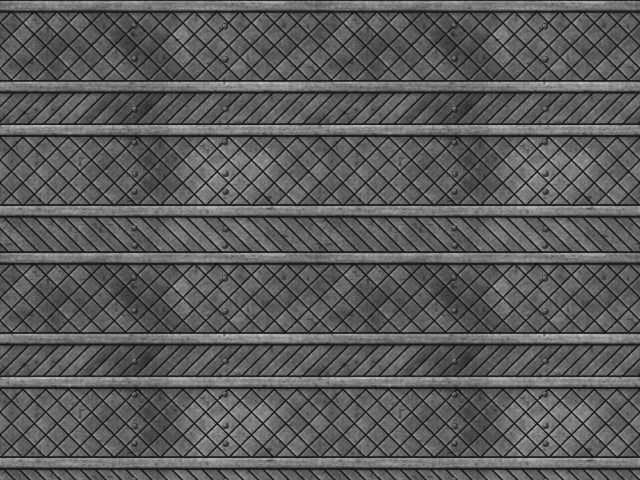
Write a Shadertoy shader that draws this texture.

```glsl
// Worn grey planking: horizontal rails separate panels of diamond lattice and
// slanted slats, with two columns of rivets. One tile is folded by mod, each
// band is shaded from line distances, and wrapping noise adds grain and stains.

const vec2 CANVAS = vec2(768.0, 576.0);  // design units over the whole canvas
const vec2 TILE = vec2(384.0, 302.5);    // size of one repeat
const float RAIL_HEIGHT = 14.0;
const float DIAMOND_PITCH = TILE.x / 14.0;
const float SLAT_PITCH = TILE.x / 21.0;
const float RAIL_TOPS[5] = float[5](0.0, 97.0, 149.0, 246.0, 302.5);
const float RIVET_ROWS[8] = float[8](31.0, 70.0, 131.0, 170.0, 208.0, 230.0, 274.0, 294.0);

float hash(vec2 p) {
    return fract(sin(dot(p, vec2(127.1, 311.7))) * 43758.5453);
}

// Value noise over the tile, wrapping after the given number of cells
float noise(vec2 uv, vec2 cells) {
    vec2 p = uv * cells, i = floor(p), f = fract(p);
    f = f * f * (3.0 - 2.0 * f);
    vec2 a = mod(i, cells), b = mod(i + 1.0, cells);
    return mix(mix(hash(a), hash(vec2(b.x, a.y)), f.x),
               mix(hash(vec2(a.x, b.y)), hash(b), f.x), f.y);
}

// Soft elliptical patch that wraps around the tile
float patchAt(vec2 q, vec2 centre, vec2 size) {
    vec2 d = (mod(q - centre + 0.5 * TILE, TILE) - 0.5 * TILE) / size;
    return exp(-dot(d, d));
}

// Coverage of a line from its distance, smoothed over one pixel
float lineMask(float d, float halfWidth, float pixel) {
    return 1.0 - smoothstep(halfWidth - 0.5 * pixel, halfWidth + 0.5 * pixel, abs(d));
}

// Signed distance to the nearest of a set of 45 degree lines
float diagonalDistance(float t, float pitch) {
    return (fract(t / pitch + 0.5) - 0.5) * pitch * 0.7071;
}

// Dark groove with a lit bevel on one side
float carve(float shade, float d, float halfWidth, float pixel) {
    float bevel = exp(-(d - 2.4) * (d - 2.4) / 1.4);
    return mix(shade + 0.07 * bevel, 0.10, 0.9 * lineMask(d, halfWidth, pixel));
}

float diamonds(vec2 q, float shade, float pixel) {
    float a = q.x + q.y, b = q.x - q.y;
    vec2 id = floor(vec2(a, b) / DIAMOND_PITCH);
    shade += 0.06 * (hash(vec2(mod(id.x + id.y, 28.0), id.x - id.y)) - 0.5);
    shade = carve(shade, diagonalDistance(a, DIAMOND_PITCH), 0.95, pixel);
    return carve(shade, diagonalDistance(b, DIAMOND_PITCH), 0.95, pixel);
}

float slats(vec2 q, float slant, float shade, float pixel) {
    float t = q.x + slant * q.y;
    shade += 0.09 * (hash(vec2(mod(floor(t / SLAT_PITCH), 21.0), slant)) - 0.5);
    return carve(shade, diagonalDistance(t, SLAT_PITCH), 1.05, pixel);
}

// Rail profile: lit upper lip, flat face with streaks, shaded lower edge
float rail(vec2 uv, float depth) {
    float streak = noise(uv, vec2(14.0, 150.0)) - 0.5;
    float stain = noise(uv, vec2(9.0, 20.0)) - 0.5;
    float lip = exp(-(depth - 2.6) * (depth - 2.6) / 2.0);
    float lower = smoothstep(9.5, 13.5, depth);
    return 0.50 + 0.12 * streak + 0.12 * stain + 0.10 * lip - 0.20 * lower;
}

// Domed head with a dark rim, lit from the upper left
float rivet(float shade, vec2 d, float radius, float pixel) {
    float r = length(d);
    float dome = 0.38 - 0.22 * dot(d / radius, vec2(0.6, 0.8));
    shade = mix(shade, 0.13, 0.8 * lineMask(length(d - vec2(0.5, 0.7)), radius + 0.9, pixel));
    return mix(shade, dome, lineMask(r, radius - 0.4, pixel));
}

// Broad stains and worn patches
float lighting(vec2 q) {
    float dark = 0.11 * patchAt(q, vec2(172.0, 131.0), vec2(42.0, 30.0))
               + 0.09 * patchAt(q, vec2(175.0, 55.0), vec2(36.0, 50.0))
               + 0.09 * patchAt(q, vec2(185.0, 200.0), vec2(30.0, 45.0))
               + 0.04 * patchAt(q, vec2(60.0, 60.0), vec2(60.0, 45.0));
    float bright = 0.12 * patchAt(q, vec2(275.0, 208.0), vec2(58.0, 42.0))
                 + 0.13 * patchAt(q, vec2(215.0, 38.0), vec2(14.0, 18.0))
                 + 0.14 * patchAt(q, vec2(212.0, 278.0), vec2(16.0, 20.0));
    return bright - dark;
}

void mainImage(out vec4 fragColor, in vec2 fragCoord) {
    vec2 canvasUv = fragCoord / iResolution.xy;
    vec2 q = mod(vec2(canvasUv.x, 1.0 - canvasUv.y) * CANVAS, TILE);
    vec2 uv = q / TILE;
    float pixel = CANVAS.y / iResolution.y;

    // Find the band: a rail followed by its panel
    int band = 0;
    for (int i = 1; i < 4; i++) if (q.y >= RAIL_TOPS[i]) band = i;
    float depth = q.y - RAIL_TOPS[band];
    float toNext = RAIL_TOPS[band + 1] - q.y;
    float below = depth - RAIL_HEIGHT;

    // Panel surface, joints and rivets
    float panel = 0.385 + lighting(q) + 0.10 * (noise(uv, vec2(24.0, 19.0)) - 0.5);
    panel = band % 2 == 0 ? diamonds(q, panel, pixel)
                          : slats(q, band == 1 ? 1.0 : -1.0, panel, pixel);
    for (int i = 0; i < 16; i++) {
        float row = float(i / 2), side = float(i % 2);
        vec2 centre = vec2(mix(161.5, 270.0, side), RIVET_ROWS[i / 2]);
        centre += 1.5 * (vec2(hash(vec2(row, side)), hash(vec2(side, row + 9.0))) - 0.5);
        panel = rivet(panel, q - centre, 3.0, pixel);
    }
    panel *= 1.0 - 0.45 * exp(-max(below, 0.0) / 2.5);

    // Join rail and panel, then draw the dark seams
    float shade = mix(rail(uv, depth) + 0.4 * lighting(q), panel,
                      smoothstep(-0.5 * pixel, 0.5 * pixel, below));
    float seam = max(lineMask(min(depth, toNext), 1.0, pixel), lineMask(below, 1.2, pixel));
    shade = mix(shade, 0.09, 0.9 * seam);

    // Fine grain, scratches and pits
    float grain = noise(uv, vec2(230.0, 180.0)) + 0.7 * noise(uv, vec2(96.0, 75.0)) - 0.85;
    float pits = smoothstep(0.86, 0.96, noise(uv, vec2(80.0, 64.0)));
    shade *= (1.0 + 0.24 * grain) * (1.0 - 0.28 * pits);
    fragColor = vec4(vec3(clamp(shade, 0.0, 1.0)), 1.0);
}
```
